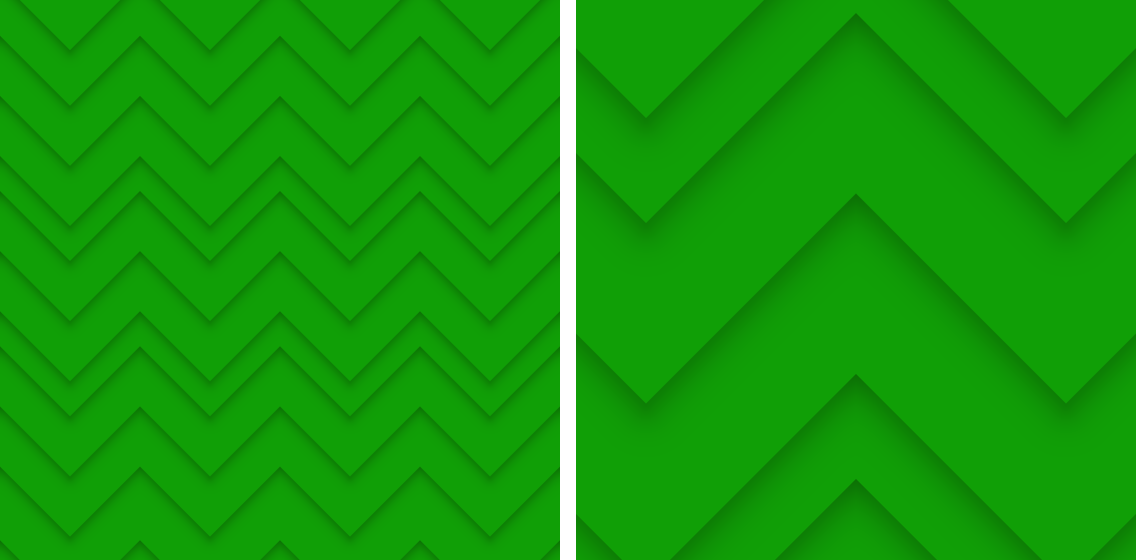
Left: the whole. Right: its middle third, enlarged.
This pattern is drawn by a Shadertoy shader. Its source:

```glsl
const vec3 GREEN = vec3(0.063, 0.624, 0.024);
const float REPEATS = 4.0;          // zigzags across
const float ROWS = 10.0;            // edges in one vertical tile
const float SHADOW_REACH = 0.0115;
const float SHADOW_DEPTH = 0.21;

// Depth of a row's peaks below the top: groups of three, then a lone row
float peakDepth(float row) {
    float tile = floor((row + 0.5) / ROWS);
    float k = row - tile * ROWS;
    float group = floor((k + 0.5) / 3.0);
    float loneShift = 0.069 * step(8.5, k);
    return tile + 0.0638 + 0.2773 * group + 0.1074 * (k - 3.0 * group) + loneShift;
}

// Distance to a 45 degree arm running from the peak to the valley
float armDistance(vec2 p, float armLength) {
    float along = clamp(0.5 * (p.x + p.y), 0.0, armLength);
    return length(p - vec2(along));
}

float shadowFalloff(float dist, float reach) {
    return exp(-pow(dist / reach, 1.35));
}

// Brightness just under an edge, deeper where two arms meet at a peak
float edgeShade(vec2 p, float armLength) {
    float near = shadowFalloff(armDistance(p, armLength), SHADOW_REACH);
    float far = shadowFalloff(armDistance(vec2(-p.x, p.y), armLength), SHADOW_REACH);
    float shadow = 1.0 - (1.0 - SHADOW_DEPTH * near) * (1.0 - 0.5 * SHADOW_DEPTH * far);
    return 1.0 - shadow;
}

void mainImage(out vec4 fragColor, in vec2 fragCoord) {
    vec2 uv = fragCoord / iResolution.xy;
    float pixel = 1.0 / iResolution.y;
    float period = 1.0 / REPEATS;
    float armLength = 0.5 * period;

    // Fold each zigzag about its peak
    float fromPeak = abs(uv.x - period * floor(uv.x / period + 0.5));
    float depth = 1.0 - uv.y;

    // Each lower layer covers the one above and takes its own shadow
    float shade = 1.0;
    for (float row = -1.0; row < ROWS; row++) {
        vec2 p = vec2(fromPeak, depth - peakDepth(row));
        float signedDistance = (p.y - p.x) * 0.7071;
        float below = smoothstep(-0.7 * pixel, 0.7 * pixel, signedDistance);
        shade = mix(shade, edgeShade(p, armLength), below);
    }

    fragColor = vec4(GREEN * shade, 1.0);
}
```
